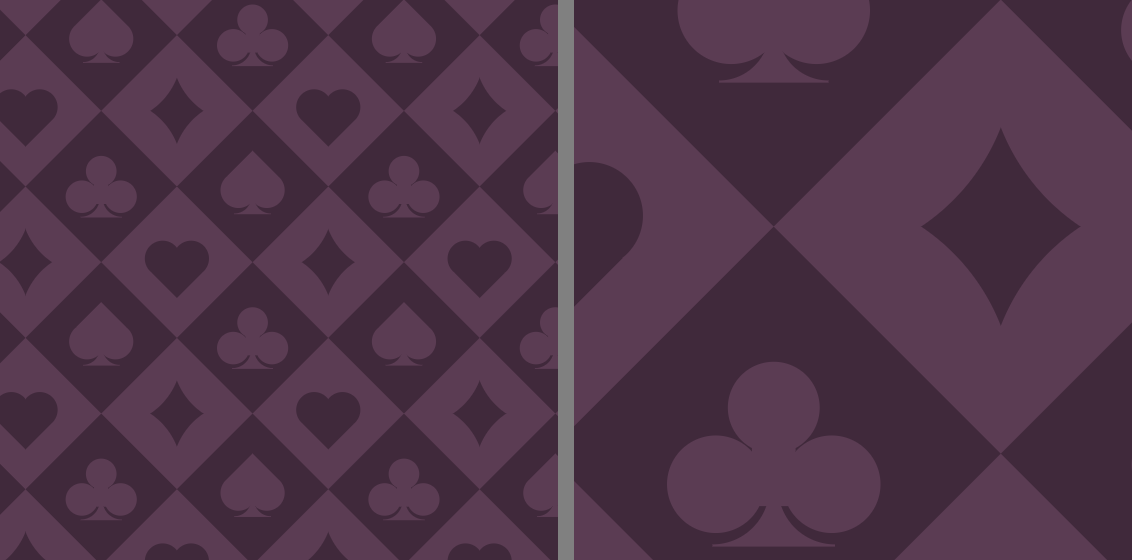
Left: the whole. Right: its middle third, enlarged.
Reproduce this pattern procedurally as a WebGL 1 fragment shader.

```glsl
precision highp float;

uniform vec2 u_resolution;

#define PERIOD 0.2703               // lattice spacing, in canvas heights
#define ORIGIN vec2(0.0456, 0.8021) // centre of one light tile
#define SUIT_SCALE 2.076            // suit units per lattice period
#define LIGHT vec3(0.357, 0.234, 0.326)
#define DARK vec3(0.250, 0.160, 0.230)

float circle(vec2 p, vec2 centre, float radius) {
  return length(p - centre) - radius;
}

// Two lobes over a square standing on its corner
float heart(vec2 p) {
  p.x = abs(p.x);
  float lobe = circle(p, vec2(0.195, 0.05), 0.245);
  float wedge = max(p.x - p.y - 0.491, p.x + p.y - 0.2) * 0.7071;
  return min(lobe, wedge);
}

// Four concave arcs meeting at the tips
float diamond(vec2 p) {
  return -circle(abs(p), vec2(0.902, 0.805), 0.968);
}

// Flared foot, hollowed on both sides by a circle
float stem(vec2 p, float halfWidth, float base) {
  p.x = abs(p.x);
  float radius = halfWidth - 0.02;
  float middle = base + radius + 0.01;
  float hollow = -circle(p, vec2(halfWidth, middle), radius);
  float bounds = max(p.x - halfWidth, max(base - p.y, p.y - middle));
  return max(hollow, bounds);
}

float spade(vec2 p) {
  return min(heart(vec2(p.x, -p.y)), stem(p, 0.25, -0.38));
}

float club(vec2 p) {
  vec2 side = vec2(abs(p.x), p.y);
  float leaves = min(circle(p, vec2(0.0, 0.21), 0.21),
                     circle(side, vec2(0.265, -0.14), 0.223));
  float core = max(side.x - 0.1, abs(p.y + 0.08) - 0.16);
  return min(min(leaves, core), stem(p, 0.28, -0.425));
}

float coverage(float distance, float pixel) {
  return clamp(0.5 - distance / pixel, 0.0, 1.0);
}

// 0 or 1, alternating like a chessboard
float parity(vec2 cell) {
  return mod(cell.x + cell.y, 2.0);
}

void main() {
  vec2 lattice = (gl_FragCoord.xy / u_resolution.y - ORIGIN) / PERIOD;
  float pixel = 1.0 / (u_resolution.y * PERIOD);
  float suitPixel = pixel * SUIT_SCALE;

  // Light tiles sit on lattice points, dark tiles between them
  vec2 lightCell = floor(lattice + 0.5);
  vec2 darkCell = floor(lattice);
  vec2 lightPos = lattice - lightCell;
  vec2 darkPos = lattice - darkCell - 0.5;

  float tileEdge = (abs(lightPos.x) + abs(lightPos.y) - 0.5) * 0.7071;
  float lightTile = coverage(tileEdge, pixel);

  // Suits alternate within each tile colour
  vec2 p = lightPos * SUIT_SCALE;
  float onLight = parity(lightCell) < 0.5 ? heart(p) : diamond(p);
  p = darkPos * SUIT_SCALE;
  float onDark = parity(darkCell) < 0.5 ? spade(p) : club(p);

  // Each suit takes the colour of the opposite tile
  float tone = mix(coverage(onDark, suitPixel),
                   1.0 - coverage(onLight, suitPixel), lightTile);
  gl_FragColor = vec4(mix(DARK, LIGHT, tone), 1.0);
}
```
